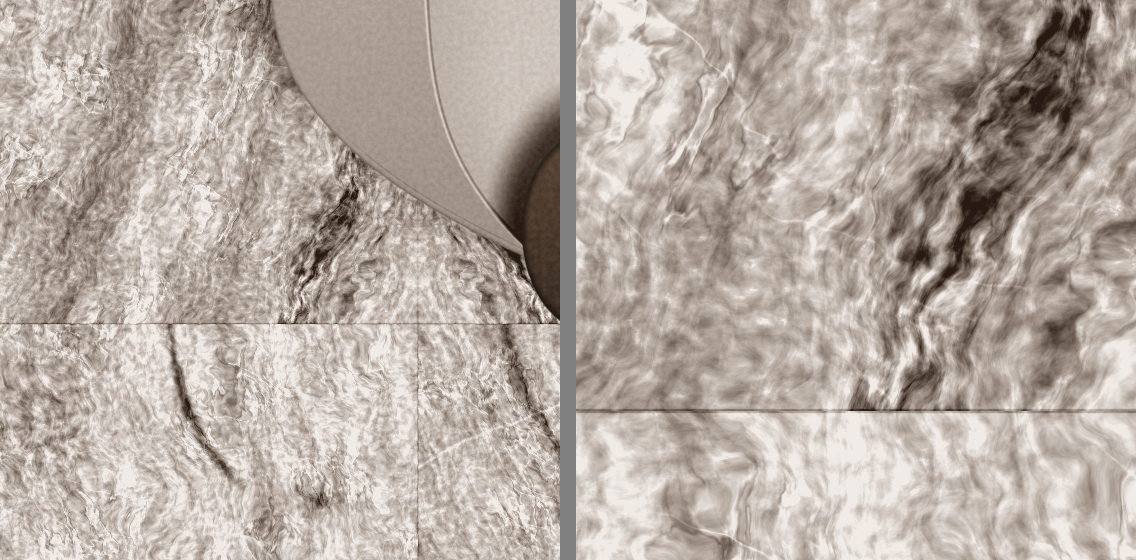
Left, the full canvas; right, a detail of the centre.
Reproduce this texture procedurally as a Shadertoy shader.

```glsl
// Veined marble slabs with thin joints, partly hidden by a curved upholstered seat.

const vec3 SHADOW = vec3(0.15, 0.10, 0.07);
const vec3 LIGHT = vec3(0.94, 0.92, 0.905);
const vec3 LEATHER = vec3(0.35, 0.27, 0.21);
const float JOINT_X = 0.746;
const float JOINT_Y = 0.422;

float hash(vec2 p) {
    vec3 q = fract(p.xyx * vec3(0.1031, 0.1030, 0.0973));
    q += dot(q, q.yzx + 33.33);
    return fract((q.x + q.y) * q.z);
}

// Dot product of a random lattice direction with the offset from it
float corner(vec2 cell, vec2 offset) {
    float a = 6.2832 * hash(cell);
    return dot(vec2(cos(a), sin(a)), offset);
}

float gradientNoise(vec2 p) {
    vec2 i = floor(p), f = fract(p);
    vec2 u = f * f * f * (f * (f * 6.0 - 15.0) + 10.0);
    vec2 e = vec2(1.0, 0.0);
    return mix(mix(corner(i, f), corner(i + e, f - e), u.x),
               mix(corner(i + e.yx, f - e.yx), corner(i + 1.0, f - 1.0), u.x), u.y);
}

float fbm(vec2 p) {
    float sum = 0.0, amp = 0.6;
    for (int i = 0; i < 5; i++) {
        sum += amp * gradientNoise(p);
        p = mat2(1.6, 1.2, -1.2, 1.6) * p + 11.7;
        amp *= 0.55;
    }
    return sum;
}

float band(float x, float centre, float width) {
    float t = (x - centre) / width;
    return exp(-t * t);
}

float stroke(float d, float halfWidth, float soft) {
    return 1.0 - smoothstep(halfWidth - soft, halfWidth + soft, abs(d));
}

vec3 stone(float tone) {
    float t = clamp(tone, 0.0, 1.0);
    return mix(SHADOW, LIGHT, t) + vec3(0.08, 0.0, -0.08) * t * (1.0 - t);
}

// Fibres and fine layers along the veins, broken contours, pale cracks and grain
float marbleDetail(vec2 p, float s, vec2 seed) {
    float fibre = fbm(vec2(s * 26.0, p.y * 5.0) + seed);
    float layers = fbm(vec2(s * 85.0 + 2.0 * fibre, p.y * 16.0) + seed * 3.1);
    float swirl = fbm(p * 13.0 + vec2(s * 14.0, 0.0) + seed * 1.7);
    float grain = fbm(p * 85.0 + seed);
    float patches = smoothstep(-0.1, 0.3, gradientNoise(p * 6.0 + seed * 2.3));
    float contour = band(swirl, 0.02, 0.04) - 0.8 * band(swirl, 0.12, 0.04);
    float crack = band(fbm(vec2(p.x * 3.0, p.y * 9.0 + p.x * 4.0) + seed), 0.0, 0.014);
    float flecks = smoothstep(0.2, 0.4, grain) * smoothstep(-0.1, 0.2, swirl);
    return 0.38 * fibre + 0.36 * layers + 0.16 * swirl + 0.44 * grain
         + 0.12 * flecks - 0.20 * patches * contour + 0.20 * crack * patches;
}

// Large slab, mirrored across the vertical joint
float upperSlab(vec2 p, vec2 warp) {
    float s = p.x - 0.33 * (p.y - JOINT_Y) + 0.09 * warp.x;
    float streak = fbm(vec2(s * 60.0, p.y * 32.0));
    float tone = 0.79 + marbleDetail(p + 0.05 * warp, s, vec2(3.1, 8.4));
    tone -= 0.25 * band(s, 0.09, 0.075) + 0.15 * band(s, 0.37, 0.05);
    tone += 0.07 * band(s, 0.21, 0.05);
    tone -= band(s, 0.535, 0.052) * (0.36 + 1.3 * streak);
    tone -= band(s, 0.63, 0.02) * (0.14 + 0.9 * streak);
    return tone - 0.35 * band(length(p - vec2(0.48, 0.97)), 0.0, 0.08);
}

// Pale slab with a hooked dark vein and rough patches
float lowerLeftSlab(vec2 p, vec2 warp) {
    float s = p.x + 0.22 * p.y + 0.09 * warp.x;
    float depth = JOINT_Y - p.y;
    float hook = p.x - 0.302 - 1.4 * depth * depth + 0.03 * warp.y + 0.012 * fbm(p * 30.0);
    float tone = 0.86 + marbleDetail(p + 0.06 * warp, s, vec2(17.3, 2.6));
    float rough = band(length((p - vec2(0.07, 0.24)) * vec2(1.0, 0.8)), 0.0, 0.11);
    tone -= rough * (0.24 + 0.8 * fbm(p * 36.0));
    tone -= 0.16 * band(s, 0.49, 0.025);
    float knot = band(length((p - vec2(0.57, 0.1)) * vec2(0.6, 1.4) + 0.05 * warp), 0.0, 0.03);
    tone -= knot * (0.36 + 0.9 * fbm(p * 34.0));
    float thickness = 0.006 + 0.005 * smoothstep(0.0, 0.2, depth);
    return tone - 0.55 * band(hook, 0.0, thickness) * smoothstep(0.11, 0.17, p.y);
}

// Slab with veins falling to the right
float lowerRightSlab(vec2 p, vec2 warp) {
    float s = p.x + 0.41 * (p.y - JOINT_Y) + 0.05 * warp.x;
    float tone = 0.79 + marbleDetail(p + 0.04 * warp, s, vec2(29.5, 14.2));
    tone -= 0.42 * band(s, 0.905, 0.011) + 0.12 * band(s, 0.88, 0.04);
    float crack = p.y - 0.17 - 0.45 * (p.x - JOINT_X) + 0.03 * warp.y;
    return tone + 0.2 * band(crack, 0.0, 0.003);
}

// Signed distance to a curve sweeping right as it descends; positive on its right
float sweep(vec2 p, float startX, float slope, float bend, float power) {
    float d = max(1.0 - p.y, 1e-4);
    float lean = slope + bend * power * pow(d, power - 1.0);
    return (p.x - startX - slope * d - bend * pow(d, power)) / sqrt(1.0 + lean * lean);
}

vec3 upholstery(vec2 p, float rim, float seam, float leg, float px) {
    float inner = smoothstep(-px, px, seam);
    float tone = mix(0.57 + 0.16 * (p.y - 0.55), 0.72 + 0.10 * smoothstep(0.0, 0.15, seam), inner);
    tone -= 0.72 * inner * (1.0 - smoothstep(0.05, 0.62, leg));
    tone += 0.10 * fbm(p * 110.0) + 0.05 * fbm(p * 4.0);
    tone += 0.16 * stroke(seam, 0.002, px) - 0.25 * stroke(seam - 0.005, 0.002, px);
    tone -= 0.12 * stroke(rim - 0.012, 0.001, px) * smoothstep(0.58, 0.70, p.x);
    return stone(tone - 0.2 * band(rim, 0.0, 0.004));
}

void mainImage(out vec4 fragColor, in vec2 fragCoord) {
    vec2 p = fragCoord / iResolution.xy;
    float px = 1.0 / iResolution.y;

    // Marble slabs
    vec2 m = vec2(p.y > JOINT_Y ? JOINT_X - abs(p.x - JOINT_X) : p.x, p.y);
    vec2 warp = vec2(fbm(m * 4.0 + 5.2), fbm(m * 4.0 + 19.8));
    float tone = p.y > JOINT_Y ? upperSlab(m, warp)
               : p.x < JOINT_X ? lowerLeftSlab(m, warp) : lowerRightSlab(m, warp);
    // Joints
    tone -= 0.28 * stroke(p.y - JOINT_Y, 0.0012, px);
    tone -= (p.y < JOINT_Y ? 0.25 : 0.10) * stroke(p.x - JOINT_X, 0.0012, px);
    // Seat with its contact shadow
    float rim = sweep(p, 0.484, 0.10, 2.5, 2.33);
    float seam = sweep(p, 0.759, 0.06, 1.69, 2.95);
    float leg = length((p - vec2(1.06, 0.587)) / vec2(0.128, 0.181)) - 1.0;
    vec3 color = stone(tone - 0.12 * band(min(rim, 0.0), 0.0, 0.02));
    color = mix(color, upholstery(p, rim, seam, leg, px), smoothstep(-px, px, rim));
    // Brown leather back
    vec3 leather = LEATHER * (0.65 + 1.1 * (p.y - 0.42) + 0.3 * fbm(p * 90.0));
    leather *= 1.0 - 0.5 * band(leg, 0.0, 0.06);
    color = mix(leather, color, smoothstep(-px, px, leg * 0.14));
    fragColor = vec4(clamp(color, 0.0, 1.0), 1.0);
}
```
